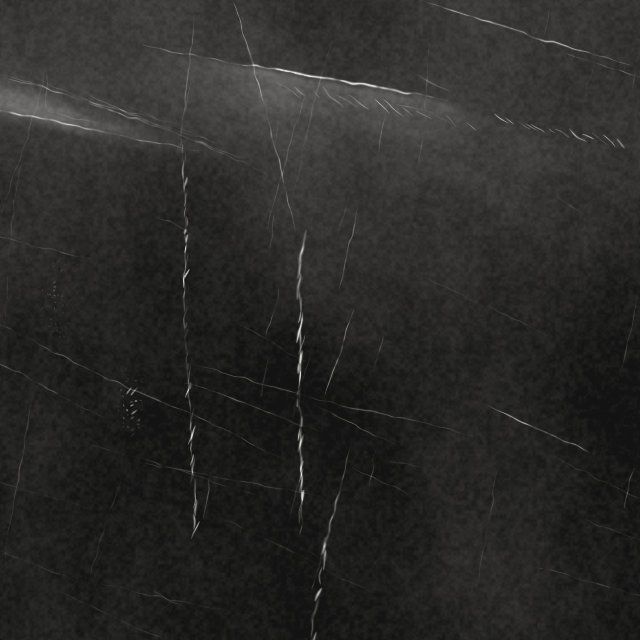
A Shadertoy shader for this texture:

```glsl
#define STONE_DARK 0.124
#define STONE_LIFT 0.085
#define CLOUD_CONTRAST 0.17
#define SMUDGE_CONTRAST 0.05
#define GRAIN_CONTRAST 0.085
#define HAZE_STRENGTH 0.21
#define HAIRLINES 56
#define HAIR_WIDTH 0.0011
#define STONE_TINT vec3(1.015, 0.995, 0.98)
#define VEIN_COLOR vec3(0.86, 0.86, 0.84)

vec3 hash3(vec2 p) {
    vec3 h = fract(p.xyx * vec3(0.1031, 0.1030, 0.0973));
    h += dot(h, h.yxz + 33.33);
    return fract((h.xxy + h.yzz) * h.zyx);
}

float noise(vec2 p) {
    vec2 i = floor(p), f = fract(p);
    f = f * f * (3.0 - 2.0 * f);
    vec2 e = vec2(0.0, 1.0);
    return mix(mix(hash3(i).x, hash3(i + e.yx).x, f.x),
               mix(hash3(i + e.xy).x, hash3(i + e.yy).x, f.x), f.y);
}

float fbm(vec2 p) {
    float sum = 0.0, amp = 0.5;
    for (int i = 0; i < 5; i++) {
        sum += amp * noise(p);
        p = mat2(1.6, 1.2, -1.2, 1.6) * p + 7.3;
        amp *= 0.55;
    }
    return sum / 1.055;
}

// Thin line from a to b that fades at both ends
float stroke(vec2 p, vec2 a, vec2 b, float width) {
    vec2 ab = b - a;
    float t = clamp(dot(p - a, ab) / dot(ab, ab), 0.0, 1.0);
    float taper = sqrt(4.0 * t * (1.0 - t));
    float w = max(width * (0.4 + 0.6 * taper), 0.55 / iResolution.y);
    float d = length(p - a - ab * t) / w;
    return exp(-d * d) * taper * min(width / w, 1.0);
}

// Irregular chain of slanted splinters from a to b
float echelon(vec2 p, vec2 a, vec2 b, float pitch, vec2 slant, float width) {
    float len = length(b - a), sum = 0.0;
    vec2 dir = (b - a) / len;
    float cell = floor(dot(p - a, dir) / pitch);
    for (float k = -2.0; k <= 2.0; k++) {
        float id = cell + k;
        if (id < 0.0 || id * pitch > len) continue;
        vec3 h = hash3(vec2(id, floor(a.x * 900.0)));
        vec3 g = hash3(vec2(id + 40.0, floor(a.y * 900.0)));
        vec2 c = a + dir * (id + 0.2 + 0.6 * g.x) * pitch + vec2(h.x - 0.5, 0.0) * 0.005;
        vec2 tilt = slant + 0.4 * (g.y - 0.5) * vec2(-slant.y, slant.x);
        vec2 reach = tilt * pitch * (0.3 + 0.7 * h.y);
        float w = width * (0.45 + 0.6 * g.z);
        sum = max(sum, stroke(p, c - reach, c + reach, w) * (0.2 + 0.8 * h.z));
    }
    return sum;
}

// Faint hairlines in two crossing families
float hairlines(vec2 p) {
    float sum = 0.0;
    for (int i = 0; i < HAIRLINES; i++) {
        vec3 h = hash3(vec2(float(i), 17.0));
        vec3 g = hash3(vec2(float(i), 53.0));
        float angle = i % 2 == 0 ? -0.36 + 0.35 * (g.x - 0.5) : 1.36 + 0.25 * (g.x - 0.5);
        vec2 reach = vec2(cos(angle), sin(angle)) * (0.03 + 0.13 * g.y * g.y);
        sum += stroke(p, h.xy - reach, h.xy + reach, HAIR_WIDTH) * (0.1 + 0.2 * g.z * g.z);
    }
    return sum;
}

// Long veins: the upper pair, the steep cracks, then faint crossings
float longVeins(vec2 p) {
    float v = 0.9 * stroke(p, vec2(0.36, 0.904), vec2(0.70, 0.837), 0.0019);
    v += 0.5 * stroke(p, vec2(0.22, 0.931), vec2(0.50, 0.876), 0.0012);
    v += 0.7 * stroke(p, vec2(-0.12, 0.856), vec2(0.31, 0.764), 0.0014);
    for (float i = 0.0; i < 4.0; i++)
        v += 0.25 * stroke(p, vec2(-0.06 + 0.06 * i, 0.9 - 0.012 * i), vec2(0.3 + 0.04 * i, 0.8 - 0.025 * i), HAIR_WIDTH);
    v += 0.6 * stroke(p, vec2(0.64, 1.005), vec2(0.99, 0.898), 0.0013);
    v += 0.5 * stroke(p, vec2(0.36, 1.03), vec2(0.465, 0.64), 0.0012);
    v += 0.35 * stroke(p, vec2(0.306, 0.98), vec2(0.278, 0.76), 0.0011);
    v += 0.35 * stroke(p, vec2(0.281, 0.78), vec2(0.302, 0.20), 0.0011);
    v += 0.55 * stroke(p, vec2(0.467, 0.60), vec2(0.471, 0.18), 0.0016);
    v += 0.35 * stroke(p, vec2(0.56, 0.68), vec2(0.53, 0.55), 0.0012);
    v += 0.45 * stroke(p, vec2(0.55, 0.52), vec2(0.508, 0.385), 0.0012);
    v += 0.65 * stroke(p, vec2(0.547, 0.30), vec2(0.49, 0.08), 0.0015);
    v += 0.6 * stroke(p, vec2(0.76, 0.37), vec2(0.93, 0.29), 0.0013);
    v += 0.26 * stroke(p, vec2(-0.05, 0.52), vec2(0.45, 0.28), HAIR_WIDTH);
    v += 0.26 * stroke(p, vec2(0.28, 0.435), vec2(0.74, 0.32), HAIR_WIDTH);
    return v;
}

float brokenVeins(vec2 p) {
    vec2 lean = vec2(0.17, 0.985), fall = vec2(0.80, -0.60);
    float v = 0.85 * echelon(p, vec2(0.283, 0.79), vec2(0.302, 0.18), 0.016, lean, 0.0016);
    v += 0.8 * stroke(p, vec2(0.480, 0.645), vec2(0.466, 0.57), 0.0022);
    v += echelon(p, vec2(0.467, 0.59), vec2(0.470, 0.17), 0.017, lean, 0.0022);
    v += echelon(p, vec2(0.508, 0.15), vec2(0.490, -0.03), 0.022, vec2(0.24, 0.97), 0.0026);
    v += 0.6 * echelon(p, vec2(0.44, 0.86), vec2(0.74, 0.80), 0.024, fall, 0.0012);
    v += 0.8 * echelon(p, vec2(0.77, 0.82), vec2(0.97, 0.775), 0.018, fall, 0.0013);
    return v;
}

// Smoky bands beside the two bright upper veins
float haze(vec2 p) {
    float below = 0.974 - 0.196 * p.x - p.y;
    float above = p.y - 0.83 + 0.213 * p.x;
    float right = smoothstep(-0.004, 0.012, below) * exp(-max(below, 0.0) / 0.05);
    right *= smoothstep(0.2, 0.42, p.x) * smoothstep(0.80, 0.58, p.x);
    float left = smoothstep(-0.02, 0.008, above) * smoothstep(0.06, 0.025, above + 0.12 * p.x);
    left *= smoothstep(0.45, 0.0, p.x);
    float wide = (p.y - 0.86 + 0.12 * p.x) / 0.09;
    float streaks = fbm(vec2(p.x * 5.0, (p.y + 0.3 * p.x) * 30.0));
    return (right + 0.75 * left + 0.22 * exp(-wide * wide)) * (0.2 + 1.3 * streaks);
}

// Pale crystal dots inside two small patches
float specks(vec2 p) {
    vec2 g = p * 150.0 + 3.0 * noise(p * 50.0);
    vec3 h = hash3(floor(g));
    float grain = smoothstep(0.4, 0.1, length(fract(g) - 0.35 - 0.3 * h.xy));
    vec2 a = (p - vec2(0.205, 0.37)) / vec2(0.015, 0.035);
    vec2 b = (p - vec2(0.09, 0.53)) / vec2(0.02, 0.06);
    return grain * smoothstep(0.5, 1.0, h.z) * (exp(-dot(a, a)) + 0.35 * exp(-dot(b, b)));
}

void mainImage(out vec4 fragColor, in vec2 fragCoord) {
    vec2 p = fragCoord / iResolution.xy;
    vec2 bend = vec2(noise(p * 6.0), noise(p * 6.0 + 9.0)) - 0.5;
    vec2 ripple = vec2(noise(p * 60.0), noise(p * 60.0 + 5.0)) - 0.5;
    vec2 q = p + 0.012 * bend + 0.004 * ripple;

    // Mottled stone, lighter toward the top
    float stone = STONE_DARK + STONE_LIFT * smoothstep(0.35, 0.95, p.y);
    stone += CLOUD_CONTRAST * (fbm(p * vec2(4.0, 3.0) + 3.0) - 0.5);
    stone += SMUDGE_CONTRAST * (fbm(p * vec2(18.0, 7.0) + 11.0) - 0.5);
    stone += GRAIN_CONTRAST * (0.6 * noise(p * 140.0) + 0.4 * noise(p * 290.0) - 0.5);
    stone += HAZE_STRENGTH * haze(q);
    vec3 color = max(stone, 0.075) * STONE_TINT;

    // Veins, worn into gaps along their length
    float wear = 0.15 + 1.1 * smoothstep(0.2, 0.8, 0.6 * noise(p * 38.0) + 0.4 * noise(p * 110.0));
    float veins = (longVeins(q) + hairlines(q)) * wear;
    veins += brokenVeins(q) * (0.4 + 0.6 * wear) + 0.7 * specks(p);
    color = mix(color, VEIN_COLOR, clamp(veins, 0.0, 1.0));
    fragColor = vec4(color, 1.0);
}
```
